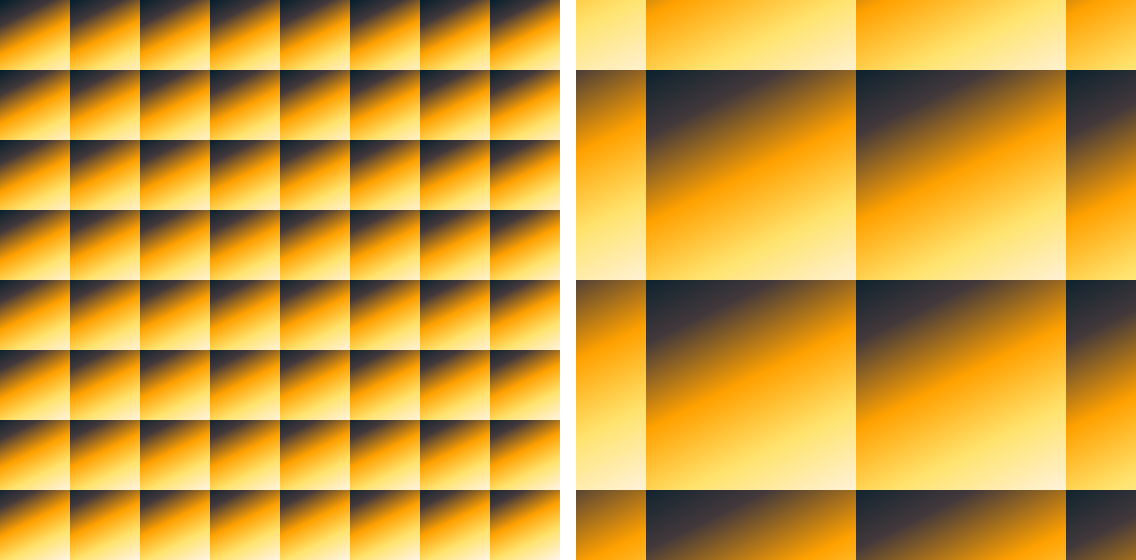
Left, the full canvas; right, a detail of the centre.
This pattern is drawn by a Shadertoy shader. Its source:

```glsl
// An eight by eight grid of square tiles, each shaded by a slanted gradient
// running from navy at the upper left through orange to cream at the lower right.
// The gradient drifts slightly lighter down the canvas; edges are supersampled.

// Linear blend factor between two gradient stops
float ramp(float a, float b, float t) {
    return clamp((t - a) / (b - a), 0.0, 1.0);
}

vec3 duskPalette(float t) {
    vec3 color = mix(vec3(0.0, 0.11, 0.17), vec3(0.26, 0.22, 0.23), ramp(-0.06, 0.20, t));
    color = mix(color, vec3(1.0, 0.63, 0.0), ramp(0.20, 0.48, t));
    color = mix(color, vec3(1.0, 0.89, 0.43), ramp(0.48, 0.74, t));
    return mix(color, vec3(1.0, 0.96, 0.92), ramp(0.74, 1.05, t));
}

// Small fixed offset for each column
float hash(float n) {
    return fract(sin(n * 127.1) * 43758.5453);
}

vec3 tiles(vec2 uv) {
    vec2 grid = uv * 8.0;
    vec2 local = fract(grid);

    // Slanted gradient within the tile
    float t = (local.x + 2.0 * (1.0 - local.y)) / 3.0;

    // Slow drift down the canvas and slight column variation
    t += 0.09 * (0.5 - uv.y) + 0.016 * (hash(floor(grid.x)) - 0.5);
    return duskPalette(t);
}

void mainImage(out vec4 fragColor, in vec2 fragCoord) {
    // Average four samples per pixel
    vec3 color = vec3(0.0);
    for (int i = 0; i < 4; i++) {
        vec2 offset = vec2(i % 2, i / 2) * 0.5 - 0.25;
        color += tiles((fragCoord + offset) / iResolution.xy);
    }
    fragColor = vec4(color / 4.0, 1.0);
}
```
